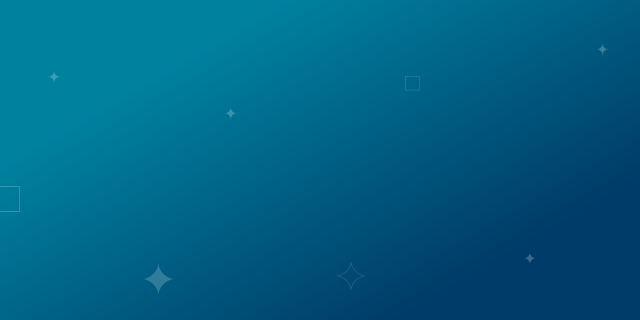
Reproduce this background procedurally as a WebGL 1 fragment shader.

```glsl
precision highp float;
// A calm diagonal gradient from teal to navy, scattered with faint
// four-pointed sparkles and thin square outlines. Shapes are distance
// functions blended over the gradient; one unit is the canvas height.

uniform vec2 u_resolution;

// Sparkle with four tips at the given radius and sides made of circular arcs
float sparkle(vec2 p, float radius) {
  vec2 q = abs(p) / radius;
  float arc = length(vec2(1.2, 0.2)) - length(q - 1.2);
  return radius * max(arc, max(q.x, q.y) - 1.0);
}

float square(vec2 p, float halfSide) {
  vec2 q = abs(p) - halfSide;
  return length(max(q, 0.0)) + min(max(q.x, q.y), 0.0);
}

// Antialiased coverage of a filled shape
float fill(float d) {
  return clamp(0.5 - d * u_resolution.y, 0.0, 1.0);
}

// Antialiased coverage of a thin outline
float outline(float d) {
  return fill(abs(d) - 0.0011);
}

void main() {
  vec2 p = gl_FragCoord.xy / u_resolution.y;

  // Background gradient, flat at both ends
  float slope = 0.58 * p.x + 1.0 - p.y;
  float blend = clamp((slope - 0.505) / 1.21, 0.0, 1.0);
  vec3 teal = vec3(0.0, 0.51, 0.625);
  vec3 navy = vec3(0.0, 0.235, 0.41);
  vec3 color = mix(teal, navy, blend);

  // Small sparkles
  vec4 sparkleX = vec4(0.169, 0.721, 1.883, 1.656);
  vec4 sparkleY = vec4(0.760, 0.646, 0.846, 0.193);
  float light = 0.0;
  for (int i = 0; i < 4; i++) {
    vec2 center = vec2(sparkleX[i], sparkleY[i]);
    light = max(light, 0.25 * fill(sparkle(p - center, 0.0165)));
  }

  // Large sparkle and its outlined companion
  light = max(light, 0.21 * fill(sparkle(p - vec2(0.495, 0.128), 0.047)));
  light = max(light, 0.15 * outline(sparkle(p - vec2(1.097, 0.138), 0.042)));

  // Square outlines, one running off the left edge
  light = max(light, 0.17 * outline(square(p - vec2(1.289, 0.740), 0.0215)));
  light = max(light, 0.28 * outline(square(p - vec2(0.0215, 0.378), 0.039)));

  gl_FragColor = vec4(mix(color, vec3(0.9, 0.95, 0.97), light), 1.0);
}
```
